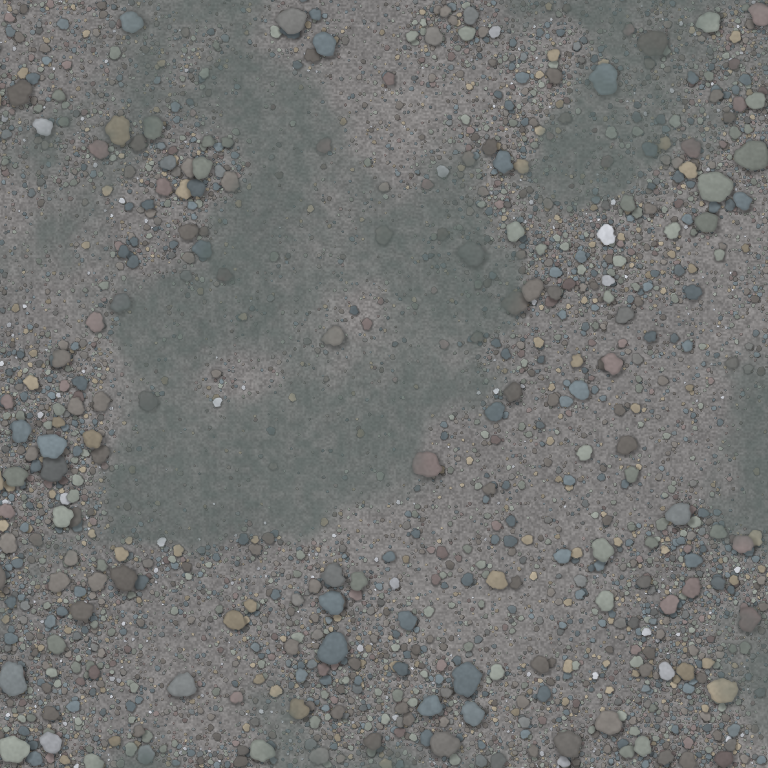
Reproduce this texture procedurally as a Shadertoy shader.

```glsl
// Weathered gravel ground: grey grit, scattered pebbles of many sizes and dark mossy stains.

float hash(vec2 p) {
    return fract(sin(dot(p, vec2(127.1, 311.7))) * 43758.5453);
}

float noise(vec2 p) {
    vec2 i = floor(p), f = fract(p);
    f = f * f * (3.0 - 2.0 * f);
    return mix(mix(hash(i), hash(i + vec2(1, 0)), f.x),
               mix(hash(i + vec2(0, 1)), hash(i + vec2(1, 1)), f.x), f.y);
}

float fbm(vec2 p) {
    float sum = 0.0, amp = 0.5;
    for (int i = 0; i < 5; i++) {
        sum += amp * noise(p);
        p = mat2(1.6, 1.2, -1.2, 1.6) * p + 7.3;
        amp *= 0.5;
    }
    return sum / 0.97;
}

float mossAmount(vec2 p) {
    return smoothstep(0.53, 0.70, fbm(p * 5.0 + 31.0));
}

// Mostly dull greys, with some tan and a few near-white stones
vec3 stoneColor(vec2 id) {
    float kind = hash(id + 3.7);
    vec3 brownGrey = vec3(0.45, 0.435, 0.42);
    vec3 blueGrey = vec3(0.41, 0.45, 0.47);
    vec3 c = mix(brownGrey, blueGrey, smoothstep(0.3, 0.7, hash(id + 9.1)));
    if (kind > 0.58) c = vec3(0.51, 0.53, 0.505);
    if (kind > 0.76) c = vec3(0.47, 0.43, 0.425);
    if (kind > 0.86) c = vec3(0.58, 0.545, 0.48);
    if (kind > 0.965) c = vec3(0.68, 0.69, 0.71);
    return c * (0.86 + 0.28 * hash(id + 5.3));
}

// Lays one grid of pebbles, with their contact shadows, over the ground
vec3 addPebbles(vec3 col, vec2 p, float cells, float share, float seed) {
    vec2 home = floor(p * cells);
    float soft = 0.8 * cells / iResolution.y;
    for (int y = -1; y <= 1; y++)
    for (int x = -1; x <= 1; x++) {
        vec2 cell = home + vec2(x, y);
        vec2 id = cell + seed * 17.31;
        vec2 center = cell + 0.2 + 0.6 * vec2(hash(id), hash(id + 41.2));
        vec2 at = center / cells;
        float density = smoothstep(0.36, 0.62, fbm(at * 4.5 + 2.0));
        density = mix(0.25, 1.0, density) * (1.0 - 0.75 * mossAmount(at));
        if (hash(id + 77.7) > share * density) continue;

        // Rounded, slightly angular outline
        vec2 d = p * cells - center;
        float turn = 6.283 * hash(id + 13.9);
        float a = atan(d.y, d.x) + turn;
        float radius = mix(0.25, 0.47, pow(hash(id + 21.4), 1.4));
        radius *= 1.0 + 0.09 * sin(2.0 * a) + 0.06 * sin(3.0 * a + turn * 5.0)
                + 0.04 * sin(5.0 * a + turn * 3.0);
        radius += 0.07 * (noise(d * 8.0 + id) - 0.5);
        float edge = length(d) - radius;

        float shadow = length(d + vec2(-0.03, 0.05)) - radius;
        col *= 1.0 - 0.30 * smoothstep(0.16, -0.02, shadow);
        vec3 stone = stoneColor(id);
        stone *= 0.95 + 0.10 * fbm(p * 160.0 + id);
        stone *= 1.0 + 0.10 * dot(d, vec2(-0.4, 0.9));
        stone *= 1.0 - 0.12 * smoothstep(-0.09, 0.0, edge);
        col = mix(col, stone, smoothstep(soft, -soft, edge));
    }
    return col;
}

void mainImage(out vec4 fragColor, in vec2 fragCoord) {
    vec2 p = fragCoord / iResolution.y;

    // Bare grit with broad tonal drift
    float broad = fbm(p * 7.0 + 12.0);
    vec3 col = mix(vec3(0.435, 0.43, 0.43), vec3(0.525, 0.515, 0.51), broad);
    col *= 1.0 + 0.24 * (noise(p * 420.0) - 0.5) + 0.20 * (fbm(p * 150.0) - 0.5);

    // Pebbles from fine to coarse
    float cells = 210.0, share = 0.62;
    for (int i = 0; i < 6; i++) {
        col = addPebbles(col, p, floor(cells), share, float(i) + 1.0);
        cells *= 0.64;
        share *= 0.83;
    }

    // Moss film and fine dust
    float moss = mossAmount(p) * (0.55 + 0.45 * noise(p * 90.0));
    col = mix(col, vec3(0.335, 0.375, 0.365), 0.72 * moss);
    col *= 1.04 + 0.07 * (noise(p * 300.0 + 50.0) - 0.5);
    fragColor = vec4(col, 1.0);
}
```
